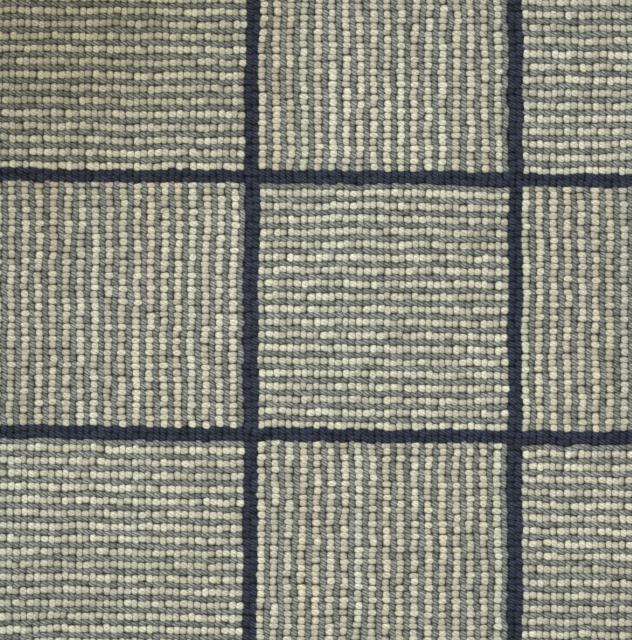
This texture is drawn by a Shadertoy shader. Its source:

```glsl
// Woven wool check: tiles of alternating row and column stripes, split by navy lines
#define PERIOD vec2(0.413, 0.403)         // tile size, in canvas heights
#define CROSSING vec2(0.392, 0.320)       // centre of one crossing of navy lines
#define THREADS vec2(38.0, 40.0)          // columns and rows of stitches per tile
#define NAVY_THREADS 2.0                  // stitches across a navy line
#define CREAM vec3(0.71, 0.715, 0.635)
#define WARM vec3(0.71, 0.68, 0.595)
#define SLATE vec3(0.465, 0.475, 0.45)
#define NAVY vec3(0.20, 0.215, 0.26)
#define GAP_SHADE 0.40                    // brightness between stitches
#define JITTER 0.30                       // unevenness of stitch positions

float hash(vec2 p) {
    vec3 q = fract(vec3(p.xyx) * vec3(0.1031, 0.1030, 0.0973));
    q += dot(q, q.yzx + 33.33);
    return fract((q.x + q.y) * q.z);
}

float noise(vec2 p) {
    vec2 i = floor(p), f = fract(p);
    f = f * f * (3.0 - 2.0 * f);
    return mix(mix(hash(i), hash(i + vec2(1, 0)), f.x),
               mix(hash(i + vec2(0, 1)), hash(i + vec2(1, 1)), f.x), f.y);
}

// Colour (rgb) and height (a) of one stitch seen from weave position g
vec4 stitch(vec2 cell, vec2 g) {
    vec2 tile = floor(cell / THREADS);
    vec2 local = mod(cell, THREADS);
    bool rows = mod(tile.x + tile.y, 2.0) < 0.5;
    bool light = mod(rows ? cell.y : cell.x, 2.0) < 0.5;
    bool warpUp = mod(cell.x + cell.y, 2.0) < 0.5;
    bool navy = any(lessThan(local, vec2(NAVY_THREADS)));
    float rnd = hash(cell + 211.0);
    vec2 jitter = vec2(rnd, hash(cell + 517.0)) - 0.5;
    vec2 d = g - cell - 0.5 - jitter * JITTER;

    // Pale stitches are plump beads; dark ones lie flat along their stripe
    vec2 radius = light ? vec2(0.60, 0.70) : vec2(0.74, 0.56);
    if (!rows) radius = radius.yx;
    if (navy) radius = vec2(0.64, 0.64);
    // Upright and crosswise floats alternate as in plain weave
    radius *= warpUp ? vec2(0.92, 1.13) : vec2(1.13, 0.92);

    // Every other navy stitch bulges outward, giving the lines toothed edges
    if (navy && warpUp) {
        if (local.x >= NAVY_THREADS) radius.y *= 1.35;
        else if (local.y >= NAVY_THREADS) radius.x *= 1.30;
    }
    vec2 e = d / radius;
    float height = 1.0 - dot(e, e) + (light && !navy ? 0.12 : 0.0) + 0.16 * (rnd - 0.5);

    // Dye differs from thread to thread and a little along each thread
    float warmth = hash(vec2(cell.x, 71.0 + tile.y));
    vec3 dye = light ? mix(CREAM, WARM, warmth * (rows ? 0.4 : 0.9)) : SLATE;
    if (navy) dye = NAVY;
    dye *= 0.92 + 0.16 * rnd;
    dye *= 0.97 + 0.06 * hash(vec2(rows ? cell.y : cell.x, 13.0));

    // Slanted plies of the yarn, and light from the upper left
    float ply = sin(dot(d, vec2(7.0, 12.0)) + 6.28 * rnd);
    dye *= 1.0 + (light && !navy ? 0.05 : 0.15) * ply;
    dye *= 1.0 + 0.10 * clamp(dot(e, vec2(-0.5, 0.8)), -1.0, 1.0);
    return vec4(dye, height);
}

void mainImage(out vec4 fragColor, in vec2 fragCoord) {
    vec2 p = fragCoord / iResolution.y;

    // Slack in the cloth: a slight tilt and hand-made wobble
    vec2 q = p - CROSSING;
    q.x -= 0.008 * (p.y - 0.5) * (1.0 - p.x);
    q.y += 0.010 * (p.x - 0.5);
    q += 0.003 * (vec2(noise(p * 9.0 + 3.0), noise(p * 9.0 + 40.0)) - 0.5);
    q += 0.003 * (vec2(noise(p * 34.0 + 9.0), noise(p * 34.0 + 70.0)) - 0.5);
    vec2 g = q / PERIOD * THREADS + 0.5 * NAVY_THREADS;

    // Blend neighbouring stitches by height so that edges stay smooth
    vec3 sum = vec3(0.0);
    float total = 0.0, top = -1.0;
    for (int y = -1; y <= 1; y++) {
        for (int x = -1; x <= 1; x++) {
            vec4 s = stitch(floor(g) + vec2(x, y), g);
            float w = exp(5.0 * s.a);
            sum += s.rgb * w;
            total += w;
            top = max(top, s.a);
        }
    }
    vec3 color = sum / total * mix(GAP_SHADE, 1.08, smoothstep(-0.30, 0.98, top));

    // Wool fibres and soft large patches
    color *= 0.92 + 0.16 * noise(vec2(p.x + p.y * 0.6, p.y - p.x * 0.6) * vec2(190.0, 360.0));
    color *= 0.97 + 0.06 * noise(p * 5.0 + 20.0);

    // Browner shade at the upper left, gentle falloff at the rims
    float corner = 1.0 - smoothstep(0.0, 0.5, length(p - vec2(0.08, 1.0)));
    color *= mix(vec3(1.0), vec3(0.86, 0.83, 0.78), corner);
    color *= 1.04 - 0.14 * dot(p - 0.5, p - 0.5);
    fragColor = vec4(clamp(color, 0.0, 1.0), 1.0);
}
```
